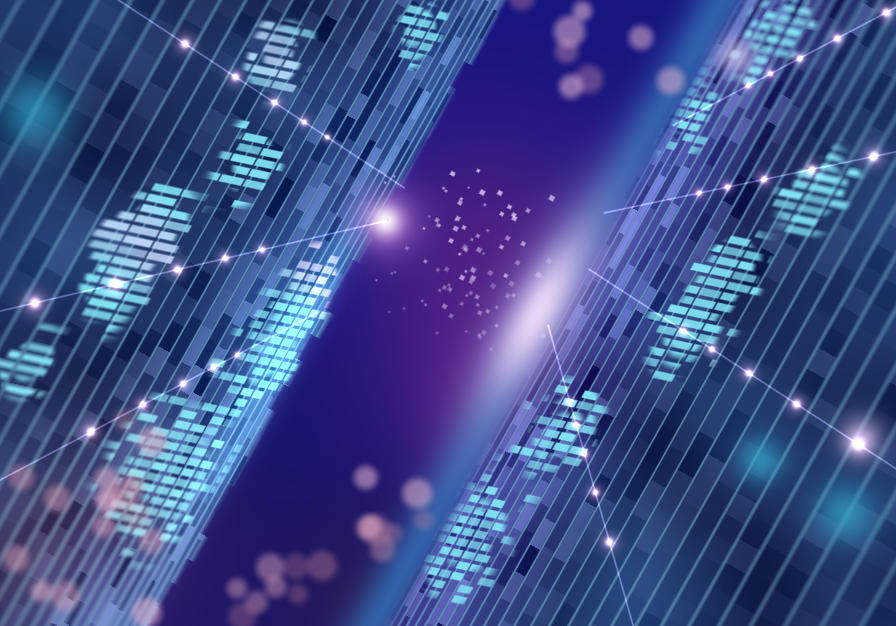
Write a Shadertoy shader that draws this background.

```glsl
#define ACROSS vec2(.873, -.488)
#define ALONG vec2(.488, .873)
#define LEFT_EDGE -.165
#define RIGHT_EDGE .145
#define STRIPS 14.
#define DEPTH 8.
#define BAR_PITCH .019
#define CYAN vec3(.5, .88, .95)
#define LAVENDER vec3(.86, .79, .96)
#define ROSE vec3(.88, .56, .62)

// Bar clusters: centre, radius
const vec3 clusters[16] = vec3[](
  vec3(-.27, .41, .06), vec3(-.32, .24, .06), vec3(-.47, .14, .07), vec3(-.54, .05, .07),
  vec3(-.67, -.08, .06), vec3(-.22, .05, .05), vec3(-.28, -.06, .08), vec3(-.45, -.26, .11),
  vec3(-.05, .45, .05), vec3(.38, .32, .06), vec3(.52, .45, .07), vec3(.59, .2, .07),
  vec3(.45, .07, .065), vec3(.38, -.03, .07), vec3(.18, -.19, .07), vec3(.03, -.36, .09));
// Light beams: near end, far end
const vec4 beams[7] = vec4[](
  vec4(-.1, .147, -.66, .016), vec4(-.07, .2, -.42, .43), vec4(.25, .16, .68, .25),
  vec4(.225, .07, .656, -.21), vec4(.16, -.02, .258, -.366), vec4(.36, .3, .7, .48),
  vec4(-.21, 0, -.57, -.19));
// Bokeh groups: centre, spread
const vec4 bokehGroups[4] = vec4[](vec4(-.6, -.33, .13, .16), vec4(-.29, -.45, .09, .05),
  vec4(-.08, -.34, .1, .08), vec4(.235, .435, .13, .08));
// Soft lights: centre, radius
const vec3 softLights[5] = vec3[](vec3(.635, -.32, .045), vec3(.66, -.2, .035),
  vec3(.5, -.235, .035), vec3(-.66, .32, .06), vec3(.46, .41, .03));

vec2 hash2(vec2 p) {
  vec3 a = fract(p.xyx * vec3(.1031, .103, .0973));
  a += dot(a, a.yzx + 33.33);
  return fract((a.xx + a.yz) * a.zy);
}

float gradientNoise(vec2 p) {
  vec2 i = floor(p), f = p - i, u = f * f * (3. - 2. * f), e = vec2(1, 0);
  float a = dot(hash2(i) - .5, f), b = dot(hash2(i + e) - .5, f - e);
  float c = dot(hash2(i + e.yx) - .5, f - e.yx), d = dot(hash2(i + 1.) - .5, f - 1.);
  return 2. * mix(mix(a, b, u.x), mix(c, d, u.x), u.y);
}

float gauss(vec2 d) { return exp(-dot(d, d)); }
float inside(float d, float soft) { return smoothstep(-soft, soft, d); }
vec2 turned(vec2 d) { return vec2(dot(d, ACROSS), dot(d, ALONG)); }
float edgeDistance(float v) { return .5 - abs(fract(v) - .5); }

vec3 wall(vec2 q, vec2 st, float w, float px) {
  float side = step(0., st.x), scale = 1. + DEPTH * max(w, 0.);
  float v = log(scale) * STRIPS, strip = floor(v) + side * 71.;
  float stripWidth = scale / (DEPTH * STRIPS), x = edgeDistance(v) * stripWidth;
  float blur = px + .007 * smoothstep(.4, .85, length(q));
  // Shaded surface
  vec3 nearColor = mix(vec3(.2, .32, .6), vec3(.27, .28, .63), side);
  vec3 col = mix(nearColor, vec3(.115, .195, .385), smoothstep(0., .28, w));
  col += vec3(.07, .16, .2) * gradientNoise(q * 5.);
  // Long dashes between the lines
  float run = st.y / (.035 + .05 * hash2(vec2(strip, 3)).x) + strip * .37;
  vec2 h = hash2(vec2(strip, floor(run) + 90.));
  float dash = inside(x - .0015, blur) * step(.4, h.x);
  col += dash * (h.y - .45) * mix(.5, .13, smoothstep(0., .35, w)) * vec3(.8, .9, 1);
  // Fine lines
  float line = 1. - smoothstep(.0003, .0007 + blur, x);
  col = mix(col, vec3(.5, .76, .86), line * .65 * exp(-blur * 90.));
  // Bright bars gathered in clusters
  float amount = 0.;
  for (int i = 0; i < 16; i++)
    amount += gauss(turned(q - clusters[i].xy) / vec2(.8, 1.15) / clusters[i].z);
  float row = (st.y - .31 * st.x) / BAR_PITCH, column = v * .7;
  float level = hash2(vec2(floor(column) + side * 50. + 11., floor(row) + 200.)).x;
  float bar = inside(edgeDistance(column) * stripWidth / .7 - .0012, blur);
  bar *= inside(edgeDistance(row) * BAR_PITCH - .003, blur);
  bar *= smoothstep(-.1, .1, amount - .22 - .65 * level) * (.7 + .4 * fract(level * 7.));
  return mix(col, mix(CYAN, LAVENDER, smoothstep(.02, .35, gradientNoise(q * 4. + 7.))), min(bar, 1.));
}

vec3 beamLight(vec2 q, vec4 beam, float px) {
  vec2 d = beam.zw - beam.xy, r = q - beam.xy;
  float k = max(dot(r, d) / dot(d, d), 0.), f = 1.;
  vec3 light = LAVENDER * .33 * (1. - smoothstep(0., px + .001, length(r - d * k)));
  for (int i = 0; i < 5; i++, f *= .77) {
    vec2 m = (r - d * f) / (.002 + .011 * f * length(d));
    light += vec3(.9, .75, .75) * gauss(m) + ROSE * .4 * gauss(m * .4);
  }
  return light;
}

void mainImage(out vec4 fragColor, in vec2 fragCoord) {
  float px = 1. / iResolution.y;
  vec2 q = (fragCoord - .5 * iResolution.xy) * px, st = turned(q);
  // Open gap
  vec3 col = mix(vec3(.1, .08, .4), vec3(.09, .08, .5), smoothstep(-.5, .1, st.y));
  col = mix(col, vec3(.33, .13, .52), .85 * gauss((q - vec2(.06, .1)) / .21));
  col += vec3(.15, .02, .03) * gauss((q - vec2(.04, -.14)) / .15);
  col = mix(col, vec3(.2, .12, .3), .6 * gauss((q - vec2(-.12, -.48)) / .14));
  col = mix(col, vec3(.2, .42, .7), .85 * gauss(vec2((st.x - .14) / .042, 0)));
  // Walls with a ragged left rim
  float w = st.x < 0. ? LEFT_EDGE - st.x : st.x - RIGHT_EDGE;
  float rim = w + .014 * hash2(vec2(floor(st.y * 22.) + 40., 5)).x * step(st.x, 0.) - .006;
  col = mix(col, wall(q, st, w, px), smoothstep(-px, st.x < 0. ? .012 : .03, rim));
  col += vec3(.16, .3, .32) * gauss((st + vec2(.2, .2)) / vec2(.03, .28));
  // Soft lights and bokeh
  col += vec3(.16, .05, .03) * gauss((q - vec2(-.62, -.38)) / .2);
  for (int i = 0; i < 5; i++) {
    vec3 c = softLights[i], tint = i % 3 == 1 ? LAVENDER : vec3(.2, .68, .82);
    col = mix(col, tint, .65 * gauss((q - c.xy) / c.z));
  }
  for (int i = 0; i < 40; i++) {
    vec4 g = bokehGroups[max(i / 8 - 1, 0)];
    vec2 h = hash2(vec2(i, 17)), k = hash2(vec2(i, 53));
    float disc = inside(.015 + .01 * k.x - length(q - g.xy - (h * 2. - 1.) * g.zw), .01);
    col = mix(col, mix(ROSE, LAVENDER, k.y * .6), disc * (.25 + .35 * k.y));
  }
  // Edge glows
  vec2 star = q - vec2(-.1, .147), glow = st - vec2(.125, .07);
  col = mix(col, vec3(.7, .45, .84), .75 * gauss(star / .055));
  col = mix(col, vec3(1, .96, 1), gauss(star / .024));
  col = mix(col, vec3(.63, .54, .82), .75 * gauss(glow / vec2(.065, .22)));
  col = mix(col, vec3(.97, .9, 1), .85 * gauss(glow / vec2(.036, .12)));
  for (int i = 0; i < 7; i++) col += beamLight(q, beams[i], px);
  // Drifting squares
  for (int i = 0; i < 90; i++) {
    vec2 h = hash2(vec2(i, 131)), k = hash2(vec2(i, 211));
    vec2 d = abs(turned(q - vec2(.035, .08) - (h + k - 1.) * .16));
    col = mix(col, LAVENDER, inside(.0012 + .003 * k.x - max(d.x, d.y), px) * (.3 + .55 * h.y));
  }
  fragColor = vec4(min(col, 1.), 1);
}
```
